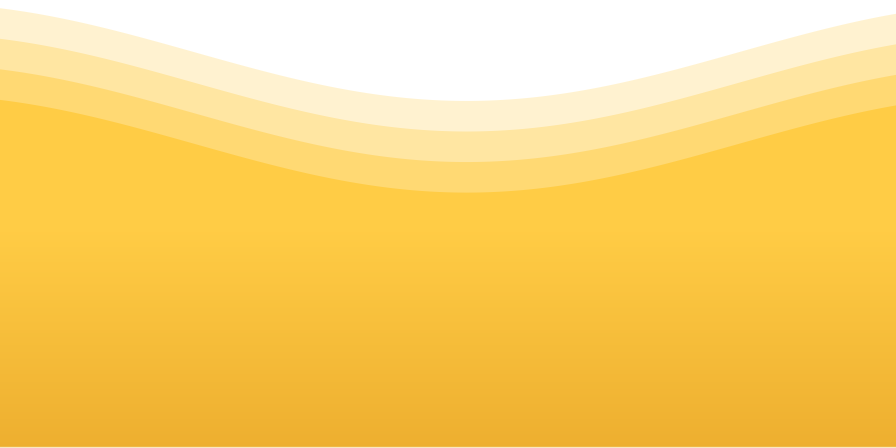
This background is drawn by a Shadertoy shader. Its source:

```glsl
// Golden liquid under a white sky: four copies of one smooth cosine wave
// are stacked downwards, each adding an equal share of gold over white.
// The gold darkens to amber near the floor, which ends in a thin pale rim.

const vec3 SKY   = vec3(1.0);
const vec3 GOLD  = vec3(1.0, 0.80, 0.27);
const vec3 AMBER = vec3(0.93, 0.685, 0.185);

const int   LAYERS       = 4;
const float LAYER_STEP   = 0.0682;  // vertical gap between waves
const float TROUGH_X     = 0.5208;  // lowest place of the wave
const float TROUGH_Y     = 0.7747;  // height of the top wave there
const float WAVE_HEIGHT  = 0.1089;  // amplitude of the cosine
const float WAVE_RATE    = 5.168;   // radians across the canvas width
const float SHADE_START  = 0.49;    // height where the gold starts to darken
const float RIM_HEIGHT   = 0.0026;
const float RIM_STRENGTH = 0.7;

// Height of the top wave at a horizontal place from 0 to 1
float waveHeight(float x) {
    return TROUGH_Y + WAVE_HEIGHT * (1.0 - cos(WAVE_RATE * (x - TROUGH_X)));
}

// Slope of the wave in square canvas units
float waveSlope(float x) {
    float aspect = iResolution.x / iResolution.y;
    return WAVE_HEIGHT * WAVE_RATE * sin(WAVE_RATE * (x - TROUGH_X)) / aspect;
}

// Share of a pixel that lies below an edge, from its signed distance
float coverBelow(float signedDistance) {
    return clamp(0.5 - signedDistance * iResolution.y, 0.0, 1.0);
}

void mainImage(out vec4 fragColor, in vec2 fragCoord) {
    vec2 uv = fragCoord / iResolution.xy;

    // Vertical shading of the liquid
    float depth = clamp(1.0 - uv.y / SHADE_START, 0.0, 1.0);
    vec3 liquid = mix(GOLD, AMBER, depth);

    // Stacked translucent waves
    float slope = waveSlope(uv.x);
    float surfaceDistance = (uv.y - waveHeight(uv.x)) / sqrt(1.0 + slope * slope);
    float layerGap = LAYER_STEP / sqrt(1.0 + slope * slope);
    float opacity = 0.0;
    for (int i = 0; i < LAYERS; i++) {
        opacity += coverBelow(surfaceDistance + float(i) * layerGap) / float(LAYERS);
    }
    vec3 color = mix(SKY, liquid, opacity);

    // Pale rim along the floor
    color = mix(color, SKY, RIM_STRENGTH * coverBelow(uv.y - RIM_HEIGHT));

    fragColor = vec4(color, 1.0);
}
```
